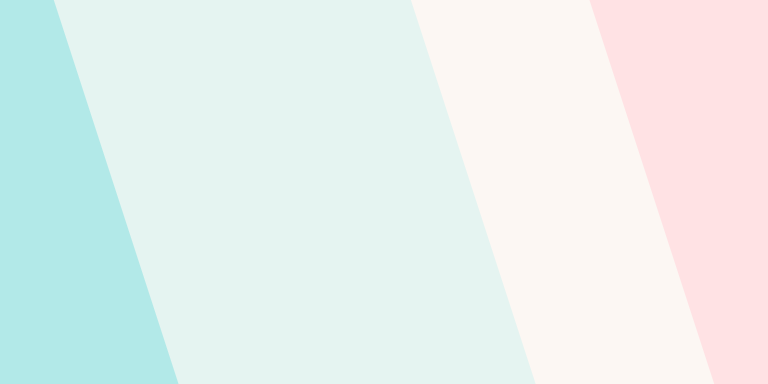
Give the GLSL for this background, as a WebGL 1 fragment shader.

```glsl
precision highp float;
// Four flat pastel bands divided by parallel slanted edges.
// Each pixel is projected onto a tilted axis that spans the canvas from
// corner to corner; smoothed steps along that axis switch the colour.

uniform vec2 u_resolution;

const float AXIS_ANGLE = radians(18.0); // tilt of the axis above horizontal

// Band edges as fractions of the axis length
const float AQUA_END  = 0.2;
const float MINT_END  = 0.6;
const float CREAM_END = 0.8;

const vec3 AQUA  = vec3(0.698, 0.914, 0.910);
const vec3 MINT  = vec3(0.898, 0.957, 0.945);
const vec3 CREAM = vec3(0.988, 0.969, 0.953);
const vec3 PINK  = vec3(1.000, 0.886, 0.894);

// Antialiased step across one pixel
float softStep(float edge, float position, float pixel) {
  return clamp((position - edge) / pixel + 0.5, 0.0, 1.0);
}

void main() {
  // Centred coordinates, with the canvas height as the unit
  vec2 canvas = vec2(u_resolution.x / u_resolution.y, 1.0);
  vec2 point = gl_FragCoord.xy / u_resolution.y - 0.5 * canvas;

  // Position along the axis, 0 at the lower left to 1 at the upper right
  vec2 axis = vec2(cos(AXIS_ANGLE), sin(AXIS_ANGLE));
  float axisLength = dot(canvas, axis);
  float position = dot(point, axis) / axisLength + 0.5;
  float pixel = 1.0 / (u_resolution.y * axisLength);

  // Layer the bands from left to right
  vec3 color = mix(AQUA, MINT, softStep(AQUA_END, position, pixel));
  color = mix(color, CREAM, softStep(MINT_END, position, pixel));
  color = mix(color, PINK, softStep(CREAM_END, position, pixel));

  gl_FragColor = vec4(color, 1.0);
}
```
